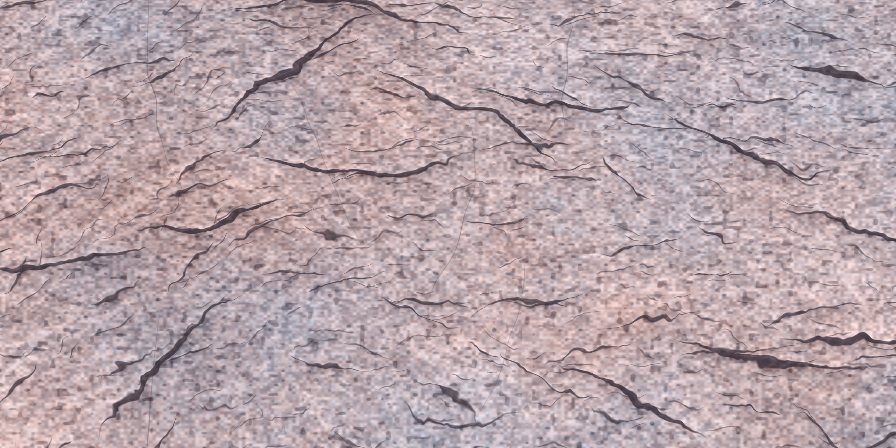
Write a Shadertoy shader that draws this texture.

```glsl
// Weathered pink granite slab: speckled grain, soft stains and tapered cracks.

const vec3 PALE_STONE = vec3(0.80, 0.73, 0.75);
const vec3 DIM_STONE = vec3(0.32, 0.27, 0.31);
const vec3 CRACK_DARK = vec3(0.23, 0.19, 0.23);
const vec3 RUST_SHIFT = vec3(0.06, -0.01, -0.05);

float hash(vec2 p) {
    vec3 q = fract(p.xyx * 0.1031);
    q += dot(q, q.yzx + 33.33);
    return fract((q.x + q.y) * q.z);
}

vec2 hash2(vec2 p) {
    return vec2(hash(p), hash(p + 57.3));
}

float noise(vec2 p) {
    vec2 i = floor(p), f = fract(p);
    f = f * f * (3.0 - 2.0 * f);
    float low = mix(hash(i), hash(i + vec2(1, 0)), f.x);
    float high = mix(hash(i + vec2(0, 1)), hash(i + vec2(1, 1)), f.x);
    return mix(low, high, f.y);
}

float fbm(vec2 p) {
    float sum = 0.0, amp = 0.5;
    for (int i = 0; i < 4; i++) {
        sum += amp * noise(p);
        p = mat2(1.6, 1.2, -1.2, 1.6) * p + 11.7;
        amp *= 0.5;
    }
    return sum;
}

vec2 rotate(vec2 p, float angle) {
    float c = cos(angle), s = sin(angle);
    return vec2(c * p.x + s * p.y, c * p.y - s * p.x);
}

vec2 warp(vec2 p, float freq, float amount) {
    vec2 q = p * freq;
    return p + amount * (vec2(noise(q + 3.1), noise(q + 71.9)) - 0.5);
}

// Cracks climb on the left and dip gently on the right.
float bedding(float x) {
    return mix(0.6, -0.2, smoothstep(0.3, 1.1, x));
}

// One scattered crack per cell: x is the dark core, y the shade of its ledge.
vec2 cracks(vec2 p, float cell, float width, float density, float turn, float seed, float soft) {
    vec2 result = vec2(0.0);
    vec2 home = floor(p / cell);
    for (int j = -1; j <= 1; j++)
    for (int i = -1; i <= 1; i++) {
        vec2 id = home + vec2(i, j);
        vec2 place = hash2(id + seed);
        vec2 kind = hash2(id + seed + 19.7);
        if (kind.x > density) continue;

        vec2 center = (id + place) * cell;
        float angle = bedding(center.x) + turn + (kind.y - 0.5) * 1.0;
        vec2 q = rotate(p - center, angle);
        float halfLength = cell * mix(0.25, 0.7, hash(id + seed + 43.1));
        float t = q.x / halfLength;
        q.y += (place.x - 0.5) * 0.5 * halfLength * t * t;

        float taper = 1.0 - t * t;
        float swell = 0.25 + 1.4 * noise(vec2(q.x * 2.5 / halfLength + 9.0 * place.y, seed));
        float d = abs(q.y) - width * taper * swell;
        float core = 1.0 - smoothstep(-soft, soft, d);
        float ledge = max(taper, 0.0) * exp(-max(d, 0.0) / (3.0 * width));
        result.x = max(result.x, core * smoothstep(-0.15, 0.25, taper));
        result.y += ledge * (q.y < 0.0 ? 1.0 : -0.4);
    }
    return result;
}

float stoneTone(vec2 p) {
    float grain = noise(p * vec2(125.0, 150.0)) - 0.5;
    float clumps = noise(p * vec2(52.0, 66.0) + 8.0) - 0.5;
    float pits = smoothstep(0.70, 0.90, noise(p * vec2(68.0, 90.0) + 31.0));
    float stains = fbm(p * 2.6 + 5.0) - 0.47;
    vec2 slope = warp(rotate(p, bedding(p.x)) * vec2(6.0, 11.0), 0.7, 0.8);
    float relief = fbm(slope + vec2(0.0, 0.07)) - fbm(slope);
    return 0.89 + 0.54 * grain + 0.28 * clumps - 0.38 * pits + 0.42 * stains + 1.7 * relief;
}

void mainImage(out vec4 fragColor, in vec2 fragCoord) {
    vec2 p = fragCoord / iResolution.y;
    float soft = max(0.8 / iResolution.y, 0.0012);
    p.y *= 1.0 + 0.22 * p.y; // the slab recedes toward the top

    // Ragged crack paths
    vec2 bent = warp(warp(p, 9.0, 0.045), 34.0, 0.018);
    bent = warp(bent, 95.0, 0.005);
    vec2 large = cracks(bent, 0.40, 0.0062, 0.80, 0.0, 12.0, soft);
    vec2 medium = cracks(bent, 0.17, 0.0034, 0.72, 0.0, 85.0, soft);
    vec2 small = cracks(bent, 0.07, 0.0020, 0.62, 0.1, 140.0, soft);
    vec2 hairline = cracks(warp(p, 12.0, 0.02), 0.50, 0.0010, 0.60, 1.4, 203.0, soft);

    // Stone body
    float ledges = 0.30 * large.y + 0.22 * medium.y + 0.14 * small.y;
    vec3 color = mix(DIM_STONE, PALE_STONE, stoneTone(p) - ledges);
    float rust = 2.2 * (fbm(p * 3.4 + 40.0) - 0.47) + 0.7 * (noise(p * 90.0 + 17.0) - 0.5);
    color += RUST_SHIFT * rust;

    // Dark openings
    float opening = max(max(0.92 * large.x, 0.82 * medium.x), max(0.62 * small.x, 0.40 * hairline.x));
    opening *= 0.75 + 0.25 * noise(p * 80.0);
    color = mix(color, CRACK_DARK, opening);
    fragColor = vec4(clamp(color, 0.0, 1.0), 1.0);
}
```
